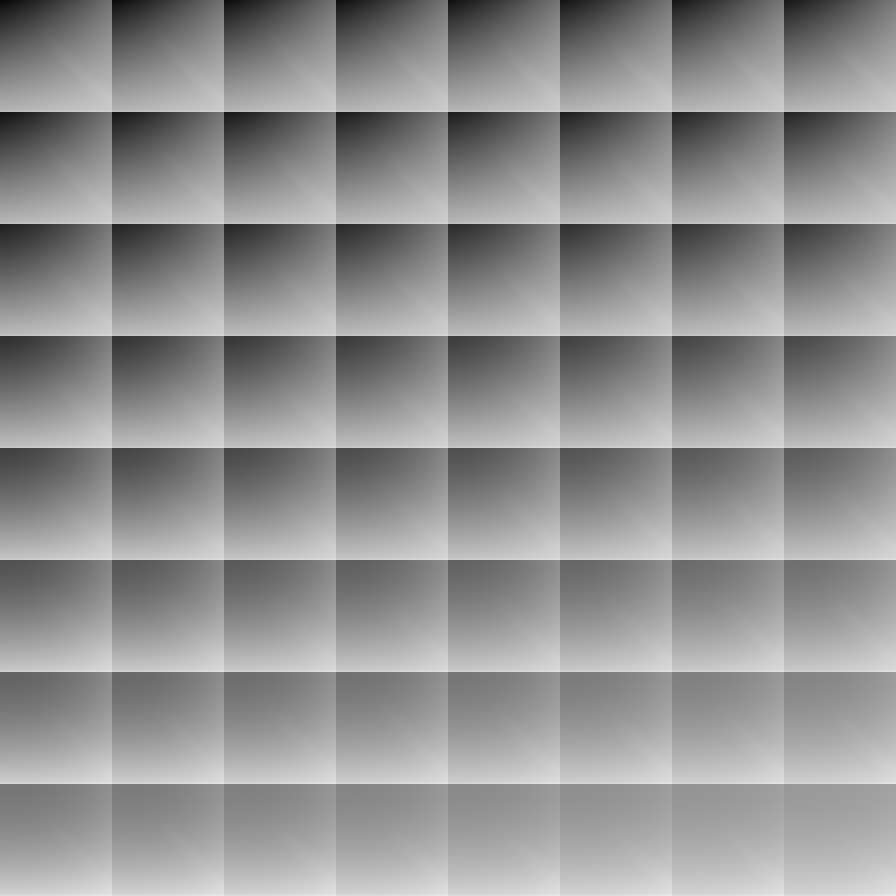
Give the GLSL for this pattern, as a three.js fragment shader.

```glsl
// Eight by eight grid of shaded grey tiles, each dark at upper left and pale at lower right.
varying vec2 vUv;

const float TILES = 8.0;

// Corner greys for the top and bottom rows of the grid
const vec2 TOP_LEFT = vec2(0.02, 0.46);
const vec2 TOP_RIGHT = vec2(0.44, 0.57);
const vec2 BOTTOM_LEFT = vec2(0.71, 0.83);
const vec2 BOTTOM_RIGHT = vec2(0.80, 0.89);
const vec2 COLUMN_LIFT = vec2(0.06, 0.14);

// Falloff exponents for the top and bottom rows
const vec2 ACROSS_POWER = vec2(1.15, 2.4);
const vec2 DOWN_POWER = vec2(0.88, 1.7);
const float ROW_POWER = 1.15;

const float CREASE_STRENGTH = 0.018;
const float CREASE_WIDTH = 0.10;
const float RIM_STRENGTH = 0.03;
const float RIM_WIDTH = 0.025;

float byRow(vec2 ends, float row) {
  return mix(ends.x, ends.y, row);
}

// Faint diagonal fold running to the lower right; p has its origin at upper left
float crease(vec2 p) {
  float offset = (p.y - p.x + 0.08) / CREASE_WIDTH;
  float reach = smoothstep(0.3, 0.65, p.x) * (1.0 - smoothstep(0.85, 1.0, p.y));
  return CREASE_STRENGTH * reach * exp(-offset * offset);
}

float tileShade(vec2 uv) {
  vec2 grid = clamp(vec2(uv.x, 1.0 - uv.y), 0.0, 0.99999) * TILES;
  vec2 cell = floor(grid) / (TILES - 1.0);
  vec2 p = fract(grid);
  float row = pow(cell.y, ROW_POWER);

  // Curved blend between the four corners
  float across = pow(p.x, byRow(ACROSS_POWER, row));
  float down = pow(p.y, byRow(DOWN_POWER, row));
  float lift = cell.x * byRow(COLUMN_LIFT, row);
  float top = mix(byRow(TOP_LEFT, row) + lift,
                  byRow(TOP_RIGHT, row) + 0.5 * lift, across);
  float bottom = mix(byRow(BOTTOM_LEFT, row), byRow(BOTTOM_RIGHT, row), across);
  float shade = mix(top, bottom, down);

  // Fold and pale lower rim
  shade += crease(p) * (1.0 - 0.5 * row);
  shade += RIM_STRENGTH * smoothstep(1.0 - RIM_WIDTH, 1.0, p.y);
  return clamp(shade, 0.0, 1.0);
}

void main() {
  // Four samples per pixel smooth the tile borders
  vec2 quarter = 0.25 * fwidth(vUv);
  float shade = 0.0;
  for (int i = 0; i < 4; i++) {
    float n = float(i);
    vec2 side = vec2(mod(n, 2.0), floor(n / 2.0)) * 2.0 - 1.0;
    shade += 0.25 * tileShade(vUv + side * quarter);
  }
  gl_FragColor = vec4(vec3(shade), 1.0);
}
```
